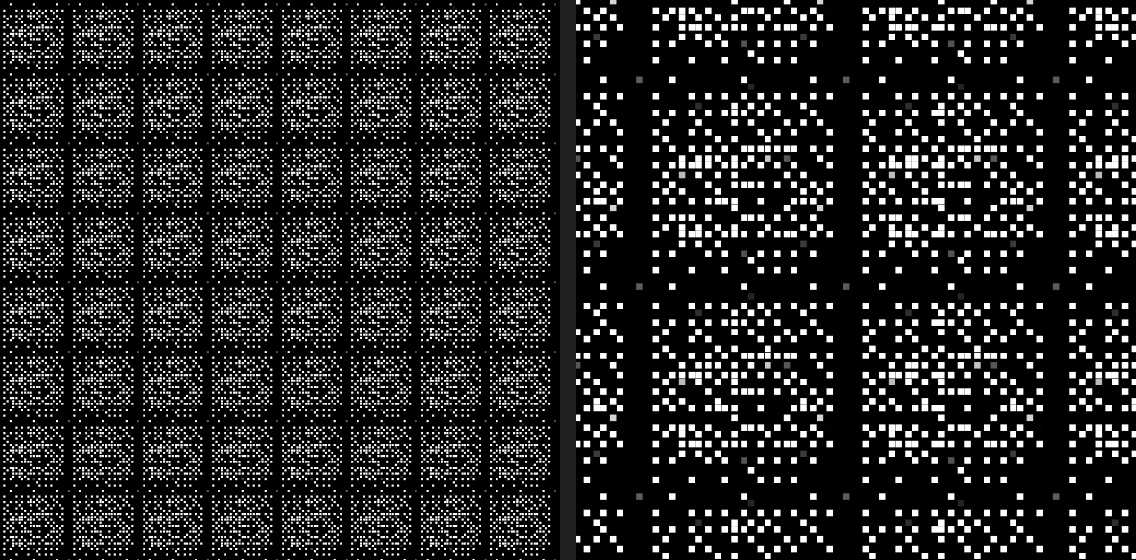
Left, the full canvas; right, a detail of the centre.
Write a Shadertoy shader that draws this pattern.

```glsl
// Repeating square patches of crisp dither dots, white on black, thinning towards the edges.

const float REPEATS = 8.06;                // patches across the canvas
const float CELLS = 24.0;                  // dither cells across one patch
const float LATTICE = 512.0;               // fine steps across the canvas that dots snap to
const float DOT_SIZE = 2.0;                // in lattice steps
const float SNAP_BIAS = 0.8;               // keeps a snapped dot within its cell
const vec2 GRID_SHIFT = vec2(0.8, -1.1);   // grid offset in cells, from the top left
const vec2 PATCH_CENTRE = vec2(12.0, 11.7);
const vec2 PATCH_RADIUS = vec2(11.0, 11.8);
const float PEAK_DENSITY = 0.44;
const float GRAIN = 0.9;                   // random scatter of the threshold
const float CLUMPING = 0.15;               // strength of the gradient noise
const float CLUMP_SCALE = 0.37;
const float THRESHOLD_SOFTNESS = 0.01;     // leaves a few grey dots
const float CORNER_DOT_LEVEL = 0.36;
const vec3 BACKGROUND = vec3(0.0);
const vec3 DOT_COLOUR = vec3(1.0);

float hash(vec2 p) {
    vec3 q = fract(p.xyx * vec3(0.1031, 0.1030, 0.0973));
    q += dot(q, q.yzx + 33.33);
    return fract((q.x + q.y) * q.z);
}

float cornerSlope(vec2 corner, vec2 offset) {
    float angle = 6.28318 * hash(corner + 17.0);
    return dot(vec2(cos(angle), sin(angle)), offset);
}

float gradientNoise(vec2 p) {
    vec2 i = floor(p), f = fract(p);
    vec2 w = f * f * f * (f * (f * 6.0 - 15.0) + 10.0);
    vec2 e = vec2(1.0, 0.0);
    float top = mix(cornerSlope(i, f), cornerSlope(i + e, f - e), w.x);
    float bottom = mix(cornerSlope(i + e.yx, f - e.yx), cornerSlope(i + e.xx, f - e.xx), w.x);
    return mix(top, bottom, w.y);
}

// 8 x 8 ordered-dither threshold, built bit by bit
float bayer(ivec2 cell) {
    int rank = 0;
    for (int i = 0; i < 3; i++) {
        ivec2 b = (cell >> i) & 1;
        rank = rank * 4 + 2 * (b.x ^ b.y) + b.y;
    }
    return (float(rank) + 0.5) / 64.0;
}

// Brightness of one dot from its place in the patch
float dotLevel(vec2 cell) {
    if (cell == vec2(0.0)) return CORNER_DOT_LEVEL;
    vec2 u = (cell - PATCH_CENTRE) / PATCH_RADIUS;
    vec2 falloff = max(1.0 - u * u * u * u * u * u, 0.0);
    float envelope = falloff.x * falloff.y;
    float scatter = GRAIN * (hash(cell + 3.0) - 0.5)
                  + CLUMPING * gradientNoise(cell * CLUMP_SCALE);
    float density = PEAK_DENSITY * envelope + scatter * envelope * envelope;
    float threshold = bayer(ivec2(cell) + ivec2(4, 0));
    return smoothstep(-THRESHOLD_SOFTNESS, THRESHOLD_SOFTNESS, density - threshold);
}

void mainImage(out vec4 fragColor, in vec2 fragCoord) {
    // Cell grid, counted from the top left
    vec2 uv = fragCoord / iResolution.y;
    uv.y = 1.0 - uv.y;
    float cellsPerCanvas = REPEATS * CELLS;
    vec2 cell = floor(uv * cellsPerCanvas + GRID_SHIFT);

    // One square dot per cell, snapped to the lattice
    vec2 cellStart = (cell - GRID_SHIFT) / cellsPerCanvas * LATTICE;
    vec2 dotStart = floor(cellStart + SNAP_BIAS);
    vec2 d = abs(uv * LATTICE - dotStart - 0.5 * DOT_SIZE) - 0.5 * DOT_SIZE;
    float pixel = LATTICE / iResolution.y;
    vec2 coverage = clamp(0.5 - d / pixel, 0.0, 1.0);

    float level = coverage.x * coverage.y * dotLevel(mod(cell, CELLS));
    fragColor = vec4(mix(BACKGROUND, DOT_COLOUR, level), 1.0);
}
```
